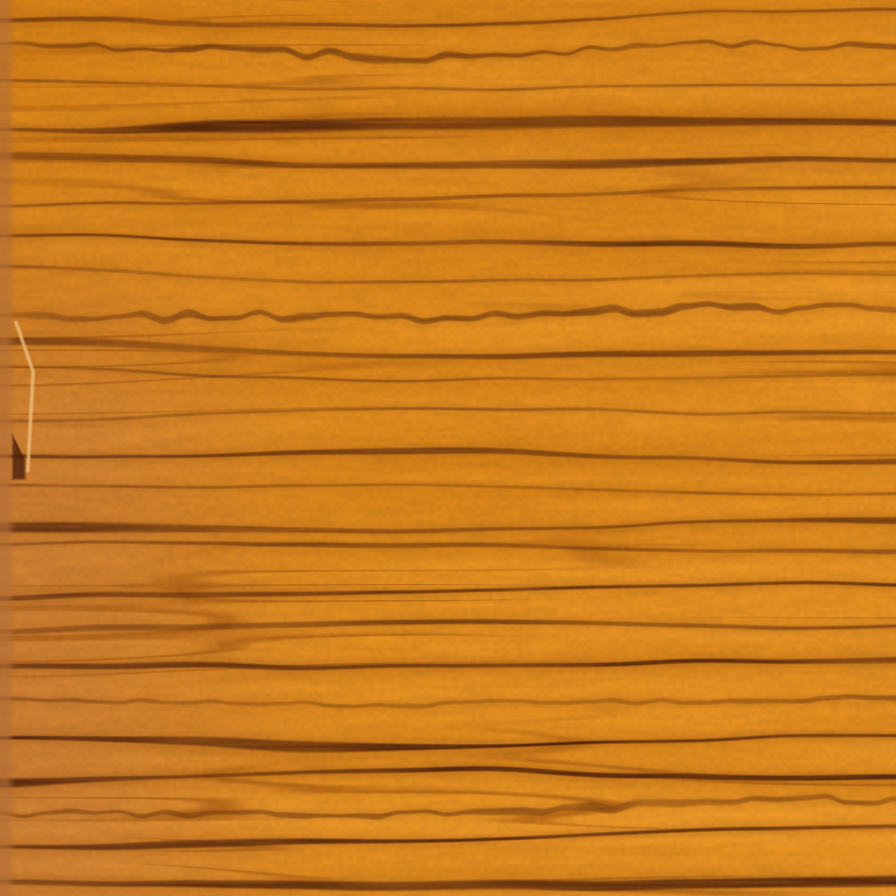
Reproduce this texture procedurally as a three.js fragment shader.

```glsl
varying vec2 vUv;

#define AMBER vec3(0.81, 0.485, 0.08)
#define GOLD vec3(0.91, 0.59, 0.155)
#define BROWN vec3(0.62, 0.33, 0.06)
#define UMBER vec3(0.29, 0.12, 0.045)
#define HAZE vec3(0.76, 0.47, 0.23)
#define CHIP vec3(0.93, 0.73, 0.47)
#define VEINS 25
#define VEIN_WIDTH 0.0085
#define VEIN_WAVE 0.022
#define EDGE 0.0024
#define GRAIN 0.05

float hash(vec2 p) {
  vec3 q = fract(p.xyx * 0.1031);
  q += dot(q, q.yzx + 33.33);
  return fract((q.x + q.y) * q.z);
}

float noise(vec2 p) {
  vec2 i = floor(p);
  vec2 f = fract(p);
  f = f * f * (3.0 - 2.0 * f);
  float low = mix(hash(i), hash(i + vec2(1.0, 0.0)), f.x);
  float high = mix(hash(i + vec2(0.0, 1.0)), hash(i + 1.0), f.x);
  return mix(low, high, f.y);
}

float segment(vec2 p, vec2 a, vec2 b) {
  vec2 ab = b - a;
  return length(p - a - ab * clamp(dot(p - a, ab) / dot(ab, ab), 0.0, 1.0));
}

// Returns dark core in x and the soft brown border in y
vec2 vein(vec2 p, float id) {
  float row = id * 7.0 + 3.0;
  float seed = hash(vec2(row, 91.0));
  float center = (id + 0.25 + 0.5 * hash(vec2(row, 17.0))) / float(VEINS);

  // Gentle drift, with some veins ragged
  float ragged = smoothstep(0.62, 0.8, hash(vec2(row, 43.0)));
  center += VEIN_WAVE * (noise(vec2(p.x * 2.2, row)) - 0.5);
  center += 0.004 * (noise(vec2(p.x * 9.0, row + 1.0)) - 0.5);
  center += 0.009 * ragged * (noise(vec2(p.x * 38.0, row + 2.0)) - 0.5);
  center += 0.012 * (p.x - 0.5) * (1.0 - p.y);

  // Swelling and fading along the length
  float swell = noise(vec2(p.x * 3.0 + seed * 9.0, row + 3.0));
  float knots = noise(vec2(p.x * 24.0, row + 4.0));
  float width = 0.0005 + VEIN_WIDTH * seed * swell * swell;
  width += 0.0025 * ragged * knots * knots;
  float fade = noise(vec2(p.x * 4.0, row + 5.0));
  float strength = mix(0.3, 0.85, seed) * mix(0.55, 1.15, fade);

  float d = p.y - center;
  float fiber = noise(vec2(p.x * 14.0, p.y * 330.0));
  float core = 1.0 - smoothstep(width * 0.6, width + EDGE, abs(d));
  core *= strength * mix(0.75, 1.1, fiber);
  float border = exp(-abs(d) / mix(0.004, 0.012, swell * seed));
  return vec2(core, border * mix(0.25, 0.65, seed));
}

void main() {
  vec2 p = vUv;
  vec2 warped = p + vec2(0.0, 0.02 * noise(vec2(p.x * 2.0, p.y * 5.0)));

  // Broad bands, brighter toward the lower right
  float bands = noise(vec2(warped.x * 1.5, warped.y * 22.0));
  float streaks = noise(vec2(warped.x * 4.0, warped.y * 75.0));
  float light = 0.12 + 0.28 * p.x + 0.42 * (1.0 - p.y);
  light += 0.5 * (bands - 0.5) + 0.35 * (streaks - 0.5);
  vec3 color = mix(AMBER, GOLD, clamp(light, 0.0, 1.0));

  // Pale haze at the left side
  float haze = (1.0 - smoothstep(0.0, 0.42, p.x)) * (1.0 - smoothstep(0.45, 0.85, p.y));
  color = mix(color, HAZE, 0.7 * haze);

  // Thin faint lines between the veins
  float ridge = abs(noise(vec2(warped.x * 2.2, warped.y * 62.0 + 40.0)) - 0.5);
  float hairline = 1.0 - smoothstep(0.0, 0.09, ridge);
  hairline *= smoothstep(0.3, 0.8, noise(vec2(p.x * 3.0, p.y * 18.0 + 70.0)));
  color = mix(color, BROWN, 0.6 * hairline);

  // Dark veins
  vec2 ink = vec2(0.0);
  for (int i = 0; i < VEINS; i++) {
    ink = max(ink, vein(p, float(i)));
  }
  color = mix(color, BROWN, ink.y);
  color = mix(color, UMBER, clamp(ink.x, 0.0, 0.95));

  // Fine fibers and speckle
  float fibers = noise(vec2(p.x * 28.0, p.y * 240.0)) - 0.5;
  float speckle = noise(p * 210.0) - 0.5;
  color *= 1.0 + GRAIN * (fibers + speckle);

  // Dull rim and chipped sliver at the left edge
  color = mix(color, HAZE * 0.92, 0.65 * (1.0 - smoothstep(0.006, 0.02, p.x)));
  vec2 bend = vec2(0.037, 0.585);
  vec2 tip = vec2(0.031, 0.475);
  float notch = max(abs(p.x - 0.021) - 0.007, p.y - 0.515 + 2.0 * (p.x - 0.014));
  notch = max(notch, 0.465 - p.y);
  color = mix(color, UMBER, 0.8 * (1.0 - smoothstep(-EDGE, EDGE, notch)));
  float sliver = min(segment(p, vec2(0.018, 0.64), bend), segment(p, bend, tip));
  color = mix(color, CHIP, 0.8 * (1.0 - smoothstep(0.0005, 0.0035, sliver)));

  gl_FragColor = vec4(color, 1.0);
}
```
